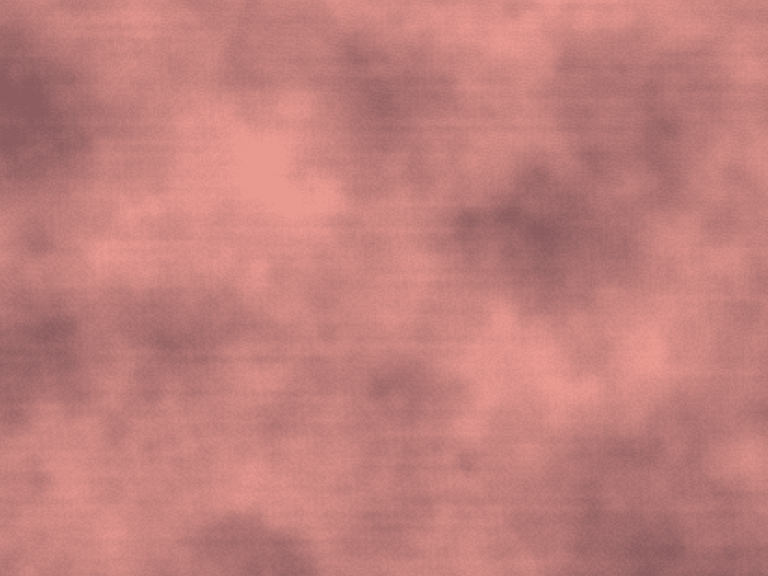
A Shadertoy shader for this texture:

```glsl
// Soft, blurred rose-pink mottling with faint horizontal streaks and fine grain.

const vec3 SHADOW_ROSE = vec3(0.600, 0.396, 0.400);
const vec3 LIGHT_CORAL = vec3(0.910, 0.600, 0.565);

float hash(vec2 p) {
    return fract(sin(dot(p, vec2(127.1, 311.7))) * 43758.5453);
}

// Value noise with quintic interpolation, so blotches have no visible creases.
float valueNoise(vec2 p) {
    vec2 cell = floor(p);
    vec2 f = fract(p);
    vec2 w = f * f * f * (f * (f * 6.0 - 15.0) + 10.0);
    float bottom = mix(hash(cell), hash(cell + vec2(1.0, 0.0)), w.x);
    float top = mix(hash(cell + vec2(0.0, 1.0)), hash(cell + vec2(1.0, 1.0)), w.x);
    return mix(bottom, top, w.y);
}

mat2 rotation(float angle) {
    float c = cos(angle);
    float s = sin(angle);
    return mat2(c, s, -s, c);
}

// Rotated octaves, normalised to 0..1 around a mean of one half.
float blotches(vec2 p, float frequency, float gain) {
    float sum = 0.0;
    float total = 0.0;
    float weight = 1.0;
    mat2 turn = rotation(0.65);
    p *= frequency;
    for (int octave = 0; octave < 4; octave++) {
        sum += weight * valueNoise(p);
        total += weight;
        weight *= gain;
        p = turn * p * 1.9 + vec2(17.3, 9.1);
    }
    return sum / total;
}

// Thin level lines that fade in and out across the canvas.
float streaks(vec2 p, float density) {
    float lines = valueNoise(vec2(p.x * 4.0, p.y * density)) - 0.5;
    float presence = mix(0.45, 1.0, valueNoise(p * 3.0 + 41.0));
    return lines * presence;
}

float grain(vec2 p, float density) {
    return valueNoise(p * density) - 0.5;
}

void mainImage(out vec4 fragColor, in vec2 fragCoord) {
    vec2 p = fragCoord / iResolution.y;

    // Broad cloudy tone
    float tone = 0.47 + 1.75 * (blotches(p + vec2(3.7, 1.9), 4.8, 0.58) - 0.5);

    // Fine surface detail
    tone += 0.17 * streaks(p, 85.0);
    tone += 0.19 * grain(p, 310.0);

    vec3 color = mix(SHADOW_ROSE, LIGHT_CORAL, clamp(tone, -0.15, 1.0));
    fragColor = vec4(color, 1.0);
}
```
